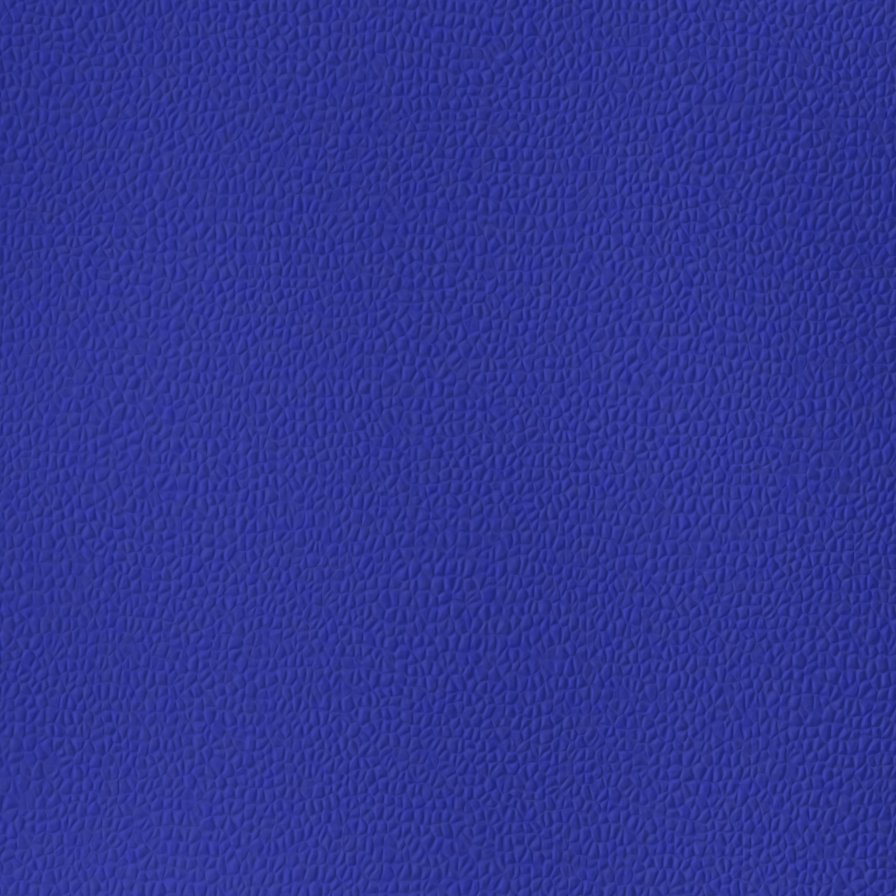
Reproduce this texture procedurally as a WebGL 2 fragment shader.

```glsl
#version 300 es
precision highp float;
// Blue pebbled leather: small domed grains, side-lit, with soft broad shading.

uniform vec2 u_resolution;
out vec4 outColor;

const vec2 GRAIN_COUNT = vec2(92.0, 68.0);
const vec2 LIGHT_DIR = vec2(-0.93, 0.37);
const vec3 BASE_BLUE = vec3(0.188, 0.211, 0.578);
const vec3 TONE_STEP = vec3(0.022, 0.022, 0.036);

// Two pseudo-random values in 0..1 for an integer lattice point
vec2 hash2(vec2 cell) {
  uvec2 v = uvec2(ivec2(cell)) * 1664525u + 12345u;
  v.x += v.y * 1664525u;
  v.y += v.x * 1664525u;
  v ^= v >> 16u;
  v.x += v.y * 1664525u;
  v.y += v.x * 1664525u;
  v ^= v >> 16u;
  return vec2(v & 65535u) / 65535.0;
}

float cornerSlope(vec2 cell, vec2 offset) {
  float angle = 6.2832 * hash2(cell).x;
  return dot(vec2(cos(angle), sin(angle)), offset);
}

// Gradient noise, roughly -0.7..0.7
float gradientNoise(vec2 p) {
  vec2 i = floor(p);
  vec2 f = p - i;
  vec2 w = f * f * f * (f * (f * 6.0 - 15.0) + 10.0);
  vec2 e = vec2(1.0, 0.0);
  float low = mix(cornerSlope(i, f), cornerSlope(i + e.xy, f - e.xy), w.x);
  float high = mix(cornerSlope(i + e.yx, f - e.yx), cornerSlope(i + e.xx, f - e.xx), w.x);
  return mix(low, high, w.y);
}

// Gap between the two nearest grain centres: zero along the creases
float creaseDistance(vec2 p, float jitter) {
  vec2 cell = floor(p);
  float nearest = 8.0;
  float second = 8.0;
  for (int y = -1; y <= 1; y++) {
    for (int x = -1; x <= 1; x++) {
      vec2 id = cell + vec2(x, y);
      vec2 centre = id + 0.5 + jitter * (hash2(id) - 0.5);
      float d = length(centre - p);
      second = min(second, max(nearest, d));
      nearest = min(nearest, d);
    }
  }
  return second - nearest;
}

// Surface height of domed grains with faint wrinkles
float leatherHeight(vec2 p) {
  float dome = smoothstep(-0.15, 0.75, creaseDistance(p, 0.8));
  return dome + 0.25 * gradientNoise(p * 1.7 + 31.0);
}

// Bend the grain lattice a little so rows do not show
vec2 grainSpace(vec2 uv, vec2 count) {
  vec2 p = uv * count;
  p.x -= 0.1 * p.y;
  vec2 bend = vec2(gradientNoise(uv * 6.0 + 3.0), gradientNoise(uv * 6.0 + 57.0));
  vec2 wobble = vec2(gradientNoise(p * 0.8 + 11.0), gradientNoise(p * 0.8 + 83.0));
  return p + 1.2 * bend + 0.3 * wobble;
}

// Light minus shade: positive on slopes that face the light
float relief(vec2 p, vec2 lightDir, float reach) {
  return leatherHeight(p - lightDir * reach) - leatherHeight(p + lightDir * reach);
}

// Thin pale line along each crease
float creaseSheen(vec2 p) {
  return 1.0 - smoothstep(0.0, 0.2, creaseDistance(p, 0.8));
}

// Slow changes of brightness over the hide
float broadShade(vec2 uv) {
  float slope = 1.2 * (0.5 - uv.y) * (1.0 - uv.x) - 0.5 * smoothstep(0.75, 1.05, uv.x);
  return slope + 0.9 * gradientNoise(uv * 2.6 + 5.0);
}

void main() {
  vec2 uv = gl_FragCoord.xy / u_resolution.y;
  vec2 p = grainSpace(uv, GRAIN_COUNT);

  // Grain stands out more towards the right
  float depth = mix(3.2, 4.4, clamp(uv.x, 0.0, 1.0)) + 0.6 * gradientNoise(uv * 9.0 + 40.0);
  float tone = depth * relief(p, LIGHT_DIR, 0.13);
  tone += 0.5 * creaseSheen(p) - 0.1;
  tone += broadShade(uv);
  tone += 0.4 * gradientNoise(uv * 190.0);
  tone = clamp(tone, -2.6, 2.6);

  // Slight drift between violet and pure blue
  float drift = 0.04 * gradientNoise(uv * 45.0 + 70.0);
  vec3 color = BASE_BLUE + TONE_STEP * tone + vec3(-0.3, -0.3, 0.8) * drift;
  outColor = vec4(color, 1.0);
}
```
